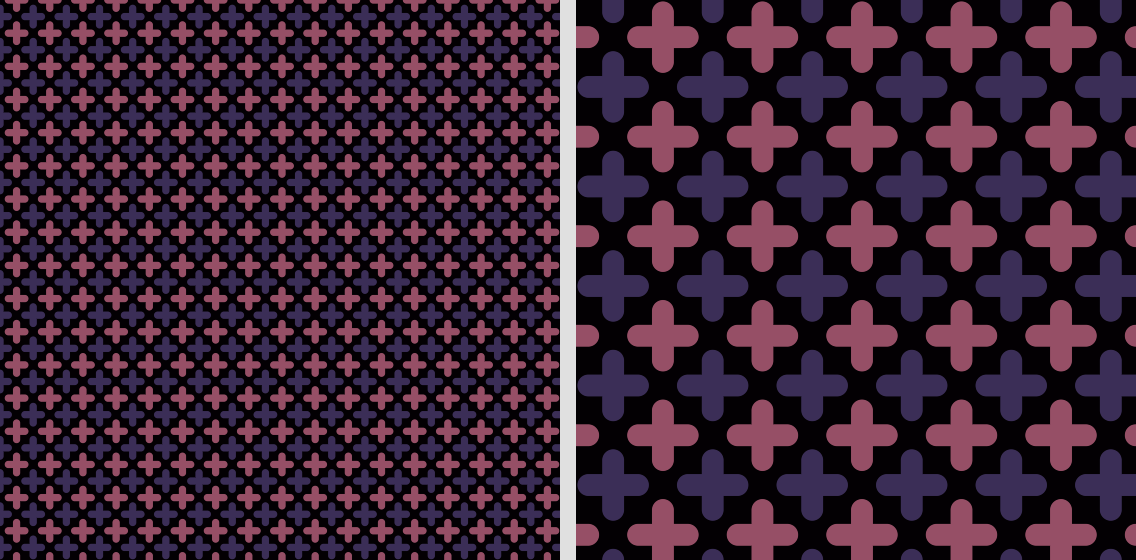
Left, the full canvas; right, a detail of the centre.
This pattern is drawn by a three.js fragment shader. Its source:

```glsl
// Staggered rows of rounded plus signs in rose and violet on near-black.
#define REPEATS 16.88
#define ARM_REACH 0.359
#define ARM_RADIUS 0.110
#define GROUND vec3(0.01, 0.00, 0.01)
#define ROSE vec3(0.59, 0.31, 0.40)
#define VIOLET vec3(0.23, 0.18, 0.34)

varying vec2 vUv;

// Signed distance to a plus made of two crossed capsules
float plusDistance(vec2 p) {
  p = abs(p);
  vec2 along = vec2(max(p.x, p.y), min(p.x, p.y));
  along.x = max(along.x - (ARM_REACH - ARM_RADIUS), 0.0);
  return length(along) - ARM_RADIUS;
}

// Coverage of a plus centred in every cell of the shifted grid
float plusGrid(vec2 p, float edge) {
  float d = plusDistance(fract(p) - 0.5);
  return 1.0 - smoothstep(-edge, edge, d);
}

void main() {
  // Grid hangs from the top left corner
  vec2 grid = vec2(vUv.x, 1.0 - vUv.y) * REPEATS;
  float edge = 0.6 * REPEATS * max(fwidth(vUv.x), fwidth(vUv.y));

  // Two interleaved grids, half a cell apart both ways
  vec3 color = GROUND;
  color = mix(color, VIOLET, plusGrid(grid + vec2(0.5, 0.0), edge));
  color = mix(color, ROSE, plusGrid(grid + vec2(0.0, 0.5), edge));
  gl_FragColor = vec4(color, 1.0);
}
```
